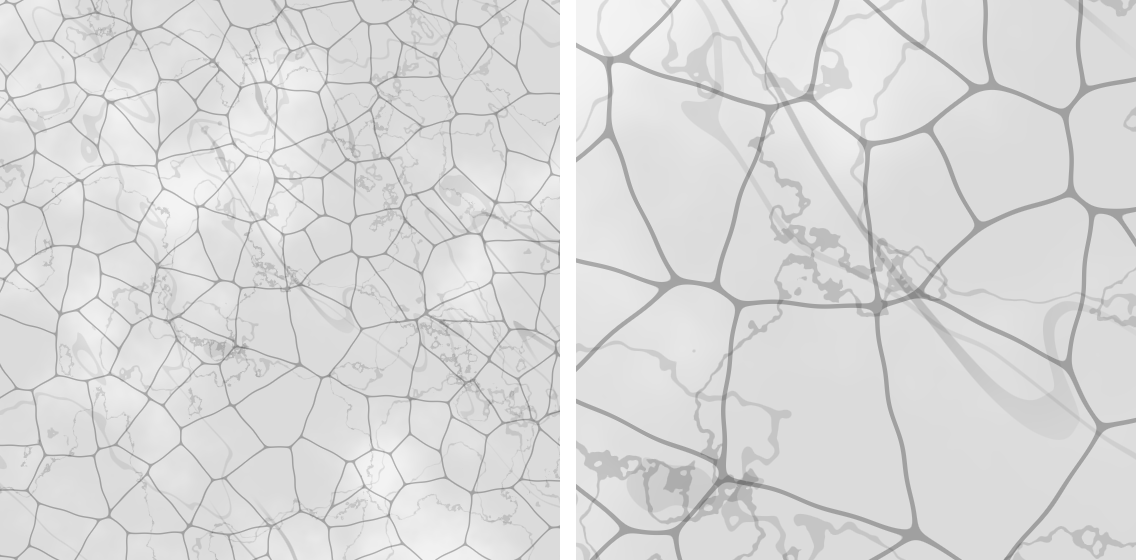
Left: the whole. Right: its middle third, enlarged.
Reproduce this texture procedurally as a Shadertoy shader.

```glsl
#define GRID 14.2          // site grid rows per canvas
#define SITE_SHARE 0.66    // share of grid squares holding a site
#define CRACK_WIDTH 0.0013
#define CRACK_DEPTH 0.27
#define JUNCTION_FILL 0.0018
#define THREAD_DEPTH 0.17
#define STREAK_DEPTH 0.15
#define CLOUD_DARK 0.86
#define CLOUD_LIGHT 0.955

vec2 hash2(vec2 p) {
    vec3 q = fract(p.xyx * vec3(0.1031, 0.1030, 0.0973));
    q += dot(q, q.yzx + 33.33);
    return fract((q.xx + q.yz) * q.zy);
}

float valueNoise(vec2 p) {
    vec2 i = floor(p), f = fract(p);
    f = f * f * (3.0 - 2.0 * f);
    float low = mix(hash2(i).x, hash2(i + vec2(1, 0)).x, f.x);
    float high = mix(hash2(i + vec2(0, 1)).x, hash2(i + 1.0).x, f.x);
    return mix(low, high, f.y);
}

float fbm(vec2 p, int octaves) {
    float sum = 0.0, total = 0.0, amp = 0.5;
    for (int i = 0; i < octaves; i++) {
        sum += amp * valueNoise(p);
        total += amp;
        amp *= 0.5;
        p = mat2(1.6, 1.2, -1.2, 1.6) * p + 17.3;
    }
    return sum / total;
}

// Coverage of a line; lines thinner than a pixel fade
float lineCover(float d, float halfWidth, float pixel) {
    return clamp((halfWidth - d) / pixel + 0.5, 0.0, 1.0) * min(1.0, 2.0 * halfWidth / pixel);
}

// Contour of a noise field: wide where the field is flat
float contour(float field, float level, float halfWidth) {
    return lineCover(abs(field - level), halfWidth, max(fwidth(field), 0.0001));
}

// Stepped x offsets give a few level borders
vec2 siteOffset(vec2 cell) {
    vec2 h = hash2(cell + 41.0);
    return vec2(floor(h.x * 5.0) / 5.0 + 0.1, h.y);
}

bool hasSite(vec2 cell) {
    return hash2(cell + 97.0).y < SITE_SHARE;
}

// Distance to cell borders, blended so that junctions fill in
float crackDistance(vec2 uv) {
    vec2 p = uv * GRID, base = floor(p), nearest = vec2(9.0);
    for (int y = -3; y <= 3; y++)
    for (int x = -3; x <= 3; x++) {
        vec2 cell = base + vec2(x, y);
        vec2 toSite = cell + siteOffset(cell) - p;
        if (hasSite(cell) && dot(toSite, toSite) < dot(nearest, nearest)) nearest = toSite;
    }
    float blend = JUNCTION_FILL * GRID, sum = 1e-20;
    for (int y = -3; y <= 3; y++)
    for (int x = -3; x <= 3; x++) {
        vec2 cell = base + vec2(x, y);
        vec2 toSite = cell + siteOffset(cell) - p;
        vec2 gap = toSite - nearest;
        if (hasSite(cell) && dot(gap, gap) > 0.0001)
            sum += exp(-dot(0.5 * (toSite + nearest), normalize(gap)) / blend);
    }
    return -log(sum) * JUNCTION_FILL;
}

void mainImage(out vec4 fragColor, in vec2 fragCoord) {
    vec2 uv = fragCoord / iResolution.y;
    float pixel = 1.0 / iResolution.y;

    // Cloudy ground
    float cloud = fbm(uv * 6.0 + 3.0, 5);
    float shade = mix(CLOUD_DARK, CLOUD_LIGHT, smoothstep(0.35, 0.85, cloud));

    // Slanted streaks, falling to the right
    vec2 slant = vec2(dot(uv, vec2(0.73, 0.68)), dot(uv, vec2(0.68, -0.73)));
    float streakField = fbm(slant * vec2(7.0, 1.3) + 23.0, 3);
    float paleField = fbm(slant * vec2(6.0, 2.4) + 61.0, 4);
    float streakMask = smoothstep(0.3, 0.6, valueNoise(uv * 4.0 + 7.0));
    shade *= 1.0 - STREAK_DEPTH * streakMask * contour(streakField, 0.5, 0.006);
    shade *= 1.0 - 0.45 * STREAK_DEPTH * contour(paleField, 0.52, 0.007);

    // Ragged threads with blotches
    float threadField = fbm(uv * 5.5 + 11.0, 7);
    float faintField = fbm(uv * 5.0 + 83.0, 6);
    float threadMask = mix(0.55, 1.0, valueNoise(uv * 5.0 + 31.0));
    shade *= 1.0 - THREAD_DEPTH * threadMask * contour(threadField, 0.5, 0.0045);
    shade *= 1.0 - 0.6 * THREAD_DEPTH * contour(faintField, 0.5, 0.005);

    // Cell cracks, slightly bent
    vec2 bend = 0.0012 * (sin(uv.yx * vec2(61.0, 53.0)) + 0.6 * sin(uv.yx * vec2(147.0, 131.0) + 2.0));
    float crack = lineCover(crackDistance(uv + bend), CRACK_WIDTH, pixel);
    shade *= 1.0 - CRACK_DEPTH * crack;

    fragColor = vec4(vec3(shade), 1.0);
}
```
